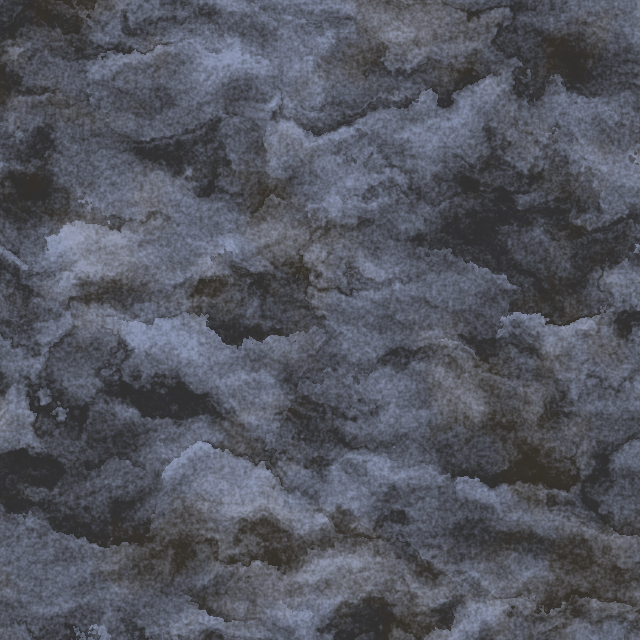
Give the GLSL for this texture, as a WebGL 1 fragment shader.

```glsl
precision highp float;
uniform vec2 u_resolution;

const vec3 SHADOW = vec3(0.20, 0.20, 0.21);
const vec3 SLATE_BLUE = vec3(0.54, 0.58, 0.69);
const vec3 WARM_SHIFT = vec3(0.018, 0.002, -0.028);

const float BASE_TONE = 0.49;
const float WARP_FREQ = 5.0;
const float WARP_AMOUNT = 0.10;
const vec2 FACET_SCALE = vec2(4.2, 6.8);
const float FACET_TURN = 1.1;
const float FACET_CONTRAST = 0.26;
const float FACET_SLOPE = 0.22;
const vec2 STRATA_SCALE = vec2(5.0, 12.0);
const float STRATA_CONTRAST = 0.50;
const vec2 BED_SCALE = vec2(3.0, 6.0);
const float BED_CONTRAST = 0.48;
const vec2 POCKET_SCALE = vec2(3.5, 8.0);
const float POCKET_DEPTH = 0.42;
const float CRACK_WIDTH = 0.11;
const float CRACK_DEPTH = 0.36;
const float GRAIN_FREQ = 120.0;
const float GRAIN_CONTRAST = 0.26;
const float GAIN = 0.62;

vec2 hash2(vec2 p) {
  vec3 q = fract(p.xyx * vec3(0.1031, 0.1030, 0.0973));
  q += dot(q, q.yzx + 33.33);
  return fract((q.xx + q.yz) * q.zy);
}

mat2 rotation(float a) {
  float c = cos(a), s = sin(a);
  return mat2(c, s, -s, c);
}

float cornerSlope(vec2 cell, vec2 offset) {
  float a = 6.2832 * hash2(cell).x;
  return dot(vec2(cos(a), sin(a)), offset);
}

float gradientNoise(vec2 p) {
  vec2 i = floor(p), f = fract(p);
  vec2 u = f * f * f * (f * (f * 6.0 - 15.0) + 10.0);
  vec2 e = vec2(1.0, 0.0);
  float low = mix(cornerSlope(i, f), cornerSlope(i + e, f - e), u.x);
  float high = mix(cornerSlope(i + e.yx, f - e.yx), cornerSlope(i + 1.0, f - 1.0), u.x);
  return mix(low, high, u.y);
}

float fbm(vec2 p) {
  float sum = 0.0, amp = 1.0;
  for (int i = 0; i < 6; i++) {
    sum += amp * gradientNoise(p);
    p = rotation(0.15) * p * 2.03 + 17.3;
    amp *= GAIN;
  }
  return sum;
}

// Nearest facet: xy = offset from its centre, z = gap to the next facet
vec3 facet(vec2 p, out vec2 id) {
  vec2 base = floor(p), nearest = vec2(0.0);
  float d1 = 9.0, d2 = 9.0;
  id = base;
  for (int y = -1; y <= 1; y++) {
    for (int x = -1; x <= 1; x++) {
      vec2 cell = base + vec2(float(x), float(y));
      vec2 offset = p - cell - hash2(cell + 51.0);
      float d = length(offset);
      if (d < d1) {
        d2 = d1;
        d1 = d;
        nearest = offset;
        id = cell;
      } else {
        d2 = min(d2, d);
      }
    }
  }
  return vec3(nearest, d2 - d1);
}

void main() {
  vec2 uv = gl_FragCoord.xy / u_resolution.y + 3.0;

  // Ragged outlines from a noise warp
  vec2 warp = vec2(fbm(uv * WARP_FREQ), fbm(uv * WARP_FREQ + 71.0));
  vec2 p = uv + WARP_AMOUNT * warp * vec2(1.0, 0.6);

  // Tilted facets, each with its own layering direction
  vec2 id;
  vec3 face = facet(rotation(0.12) * p * FACET_SCALE, id);
  vec2 random = hash2(id + 9.0);
  vec2 grainDir = rotation((random.x - 0.5) * FACET_TURN) * mix(uv, p, 0.5);
  float strata = fbm(grainDir * STRATA_SCALE + random * 40.0);
  float beds = fbm(p * BED_SCALE + 23.0);

  float tone = BASE_TONE + STRATA_CONTRAST * strata + BED_CONTRAST * beds;
  tone += FACET_CONTRAST * (random.y - 0.5) + FACET_SLOPE * face.y;

  // Shadowed pockets and broken cracks
  float pocket = fbm(p * POCKET_SCALE + 5.0);
  tone -= POCKET_DEPTH * smoothstep(0.08, 0.50, pocket);
  float broken = smoothstep(-0.05, 0.25, gradientNoise(uv * 6.0 + 31.0));
  tone -= CRACK_DEPTH * broken * (1.0 - smoothstep(0.0, CRACK_WIDTH, face.z));

  // Mineral grain
  float grain = gradientNoise(uv * GRAIN_FREQ) + gradientNoise(uv * GRAIN_FREQ * 1.9);
  tone += GRAIN_CONTRAST * grain;

  // Soft floor for the shadows, soft shoulder for the highlights
  tone = 0.5 * (tone + sqrt(tone * tone + 0.012)) - 0.05;
  tone -= 0.5 * max(tone - 0.95, 0.0);

  vec3 color = mix(SHADOW, SLATE_BLUE, tone);
  float warmth = smoothstep(-0.1, 0.5, fbm(uv * 4.0 + 90.0));
  color += WARM_SHIFT * warmth;
  gl_FragColor = vec4(clamp(color, 0.0, 1.0), 1.0);
}
```
